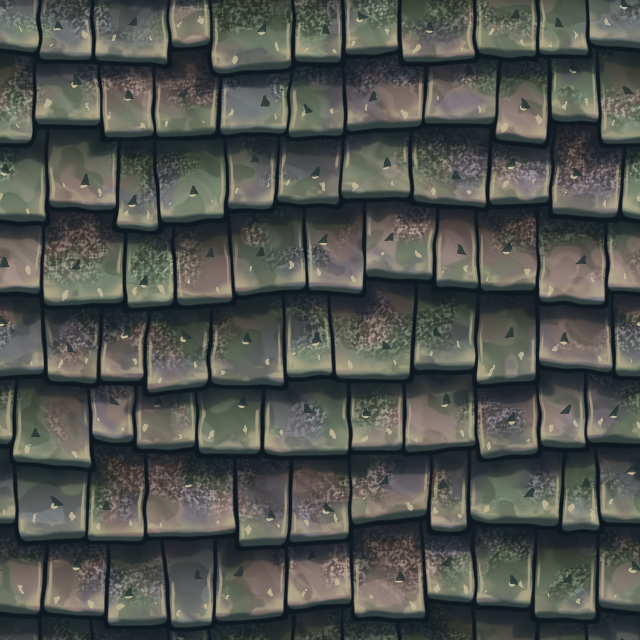
This texture is drawn by a Shadertoy shader. Its source:

```glsl
// Hand-painted roof of crooked, overlapping slate shingles, 10 across and 8 down.
const vec2 GRID = vec2(10.0, 8.0);
const vec3 INK = vec3(0.07, 0.11, 0.145);
const vec3 CREAM = vec3(0.70, 0.66, 0.54);

struct Shingle { vec2 cell; float left, right, bottom, inside; };

float hash(vec2 p) {
    return fract(sin(dot(p, vec2(127.1, 311.7))) * 43758.5453);
}

// Wraps whole cell numbers; the half keeps the division clear of rounding
vec2 wrap(vec2 i, vec2 n) { return i - n * floor((i + 0.5) / n); }

float cellRandom(vec2 cell, float seed) {
    return hash(wrap(cell, GRID) + seed * 17.3);
}

// Value noise with n whole cells over the canvas
float noise(vec2 uv, vec2 n) {
    vec2 p = uv * n, i = floor(p), f = fract(p);
    f = f * f * (3.0 - 2.0 * f);
    vec2 a = wrap(i, n), b = wrap(i + 1.0, n);
    return mix(mix(hash(a), hash(vec2(b.x, a.y)), f.x),
               mix(hash(vec2(a.x, b.y)), hash(b), f.x), f.y);
}

float smoothMin(float a, float b, float k) {
    float h = max(k - abs(a - b), 0.0) / k;
    return min(a, b) - h * h * k * 0.25;
}

float rowShift(float row) { return mix(0.3, 0.7, cellRandom(vec2(0, row), 20.0)); }

// Slanted joint on the left of a cell, shared by both neighbours
float jointX(vec2 cell, float y) {
    float lean = 0.16 * (cellRandom(cell, 2.0) - 0.5) * (y * GRID.y - cell.y - 0.5);
    return (cell.x + rowShift(cell.y) + 0.56 * (cellRandom(cell, 1.0) - 0.5) + lean) / GRID.x;
}

Shingle makeShingle(vec2 p, vec2 cell) {
    Shingle s;
    s.cell = cell;
    s.left = jointX(cell, p.y);
    s.right = jointX(cell + vec2(1, 0), p.y);
    float tilt = 0.16 * (cellRandom(cell, 3.0) - 0.5) * (p.x - 0.5 * (s.left + s.right));
    float sag = 0.007 * sin(6.28318 * (p.x + rowShift(cell.y)));
    s.bottom = (cell.y + 0.3 + 0.34 * (cellRandom(cell, 4.0) - 0.5)) / GRID.y + tilt + sag;
    s.inside = smoothMin(min(p.x - s.left, s.right - p.x), p.y - s.bottom, 0.010);
    return s;
}

// Soft-edged elliptical paint dab
float dab(vec2 p, vec2 size) {
    return 1.0 - smoothstep(0.7, 1.1, length(p / size));
}

vec3 paintFace(vec2 uv, vec2 p, Shingle s) {
    float up = p.y - s.bottom, fromLeft = p.x - s.left, width = s.right - s.left;
    float height = up * GRID.y, side = min(fromLeft, width - fromLeft);
    vec2 bent = uv + 0.03 * (vec2(noise(uv, vec2(29)), noise(uv + 0.5, vec2(31))) - 0.5);
    float broad = noise(bent, vec2(9)), brush = noise(bent, vec2(34, 40));
    float streak = noise(vec2(bent.x + bent.y, bent.y), vec2(70, 16));
    float fine = noise(uv, vec2(110, 150));
    float grain = noise(vec2(uv.x + uv.y, uv.x - uv.y), vec2(210));

    // Mossy green, mauve and slate washes blending across neighbours
    float hue = 0.28 * cellRandom(s.cell, 5.0) + 0.6 * broad + 0.3 * (brush - 0.5);
    vec3 col = mix(vec3(0.39, 0.44, 0.37), vec3(0.465, 0.405, 0.385), smoothstep(0.28, 0.62, hue));
    col = mix(col, vec3(0.35, 0.35, 0.39), 0.65 * smoothstep(0.5, 0.8, noise(bent + 0.37, vec2(19))));
    col *= 0.9 + 0.18 * cellRandom(s.cell, 6.0);
    col *= 0.87 + 0.17 * smoothstep(0.4, 0.55, brush) + 0.12 * smoothstep(0.5, 0.65, streak) * broad;
    col *= mix(1.12, 0.55, smoothstep(0.25, 1.05, height));

    // Dry-brush stipple, strongest in the upper half
    float dry = smoothstep(0.4, 0.7, noise(bent + 0.61, vec2(20))) * smoothstep(0.15, 0.55, height);
    col *= 1.0 + dry * (0.38 * smoothstep(0.6, 0.78, grain) - 0.25 * smoothstep(0.5, 0.75, 1.0 - grain));

    // Worn light along the lower rim, pooling in the corners, and glints on the sides
    float corner = 1.0 - smoothstep(0.008, 0.035, side);
    float reach = up + 0.03 * (brush - 0.5) - 0.012 * corner;
    float rim = smoothstep(0.012, 0.017, up) * (1.0 - smoothstep(0.016, 0.04, reach));
    col = mix(col, CREAM, rim * (0.15 + 0.25 * corner + 0.45 * smoothstep(0.4, 0.6, 0.7 * brush + 0.3 * fine)));
    float glint = smoothstep(0.005, 0.007, side) * (1.0 - smoothstep(0.009, 0.012, side + 0.004 * (brush - 0.3)));
    float broken = smoothstep(0.38, 0.5, noise(uv + 0.23, vec2(30, 18)));
    col = mix(col, CREAM, 0.75 * glint * broken * smoothstep(0.014, 0.02, up) * (1.0 - smoothstep(0.5, 0.85, height)));

    // Shaded thickness below the rim
    col = mix(vec3(0.20, 0.25, 0.25), col, smoothstep(0.008, 0.014, up + 0.006 * (brush - 0.5)));

    // Ragged chips of light near the lower corners
    for (float k = 0.0; k < 2.0; k++) {
        float x = mix(0.16, 0.3, cellRandom(s.cell, 10.0 + k));
        vec2 d = vec2(fromLeft - abs(k - x) * width, up - 0.018 - 0.025 * cellRandom(s.cell, 14.0 + k));
        d += vec2(0.4 * d.y * (k - 0.5), 0.0) + 0.006 * (vec2(fine, grain) - 0.5);
        float size = mix(0.002, 0.0055, cellRandom(s.cell, 16.0 + k));
        col = mix(col, CREAM * 1.1, 0.85 * dab(d, size * vec2(0.9, 1.5)));
    }

    // Wedge-shaped nail hole, sometimes with a lit lower lip
    vec2 nail = vec2(fromLeft - mix(0.3, 0.7, cellRandom(s.cell, 7.0)) * width,
                     up - mix(0.045, 0.09, cellRandom(s.cell, 8.0))) + 0.003 * (fine - 0.5);
    float lit = step(0.5, cellRandom(s.cell, 9.0));
    col = mix(col, CREAM * 1.1, lit * dab(nail + vec2(0.002, 0.007), vec2(0.006, 0.004)));
    nail.x += nail.y * 1.4 * (cellRandom(s.cell, 18.0) - 0.5);
    float wedge = max(abs(nail.x) + 0.4 * nail.y - 0.0045, abs(nail.y) - 0.007);
    return mix(col, vec3(0.14, 0.20, 0.20), 0.85 * (1.0 - smoothstep(-0.001, 0.001, wedge)));
}

void mainImage(out vec4 fragColor, in vec2 fragCoord) {
    vec2 uv = fragCoord / iResolution.xy;
    float soft = 0.0006 + 0.7 / iResolution.y;
    vec2 p = uv + 0.005 * (vec2(noise(uv, vec2(34)), noise(uv + 0.5, vec2(34))) - 0.5);
    float row = floor(p.y * GRID.y - 0.3);
    vec3 col = INK;

    // Lower rows first; each higher row shades and covers the one beneath
    for (float r = row - 1.0; r <= row + 1.0; r++) {
        float column = floor(p.x * GRID.x - rowShift(r));
        Shingle top = makeShingle(p, vec2(column, r));
        for (float c = -1.0; c <= 1.0; c += 2.0) {
            Shingle s = makeShingle(p, vec2(column + c, r));
            if (s.inside > top.inside) top = s;
        }
        float ragged = -top.inside + 0.016 * (noise(uv, vec2(44, 26)) - 0.5);
        float shadow = 0.36 * (1.0 - smoothstep(0.024, 0.03, ragged)) + 0.4 * (1.0 - smoothstep(0.0, 0.038, ragged));
        col = mix(col, INK, shadow);
        float line = 0.002 + 0.0016 * noise(uv, vec2(24));
        col = mix(col, INK * 0.85, smoothstep(-0.004 - soft, -0.004 + soft, top.inside));
        col = mix(col, paintFace(uv, p, top), smoothstep(line - soft, line + soft, top.inside));
    }
    fragColor = vec4(col, 1.0);
}
```
